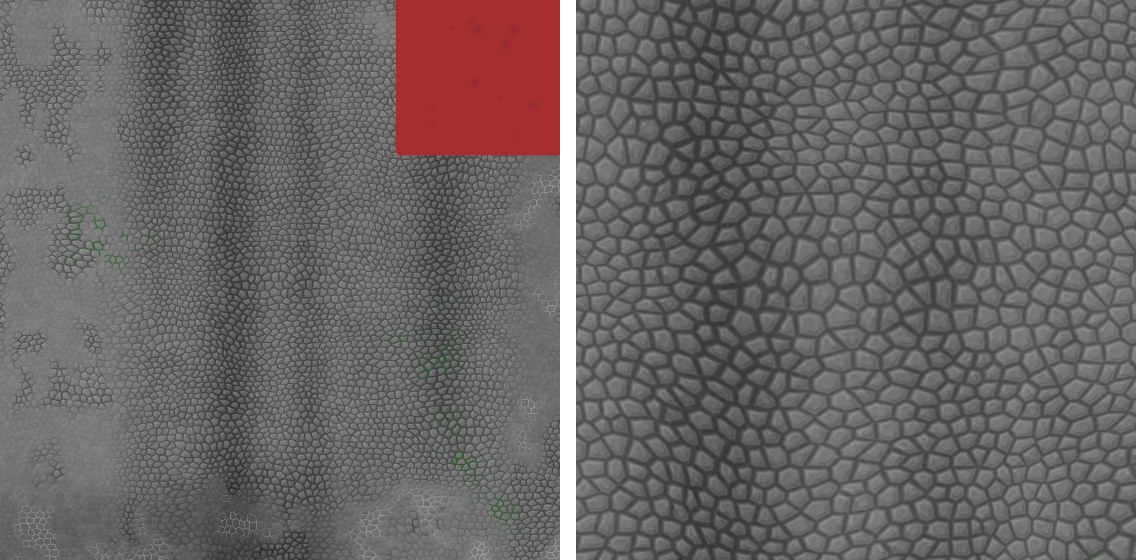
Left: the whole. Right: its middle third, enlarged.
This texture is drawn by a three.js fragment shader. Its source:

```glsl
// Grey reptile hide with a plain red panel in the upper right corner.
// Scales are jittered brick-row Voronoi cells; soft vertical bands set the tone
// and groove depth, and noise patches wear the hide smooth along its sides.
varying vec2 vUv;

const vec2 SCALE_COUNT = vec2(76.0, 90.0);
const float JITTER = 0.62;
const float EDGE_SOFTNESS = 0.10;
const float BODY_TONE = 0.465;
const float GROOVE_DEPTH = 0.15;
const float RIM_LIGHT = 0.07;
const float GRAIN = 0.035;
const vec3 MOSS = vec3(0.17, 0.37, 0.16);
const vec3 PANEL_RED = vec3(0.647, 0.184, 0.184);
const vec3 SMUDGE_RED = vec3(0.56, 0.16, 0.17);
const vec2 PANEL_CORNER = vec2(0.707, 0.7225);
const float PANEL_RADIUS = 0.008;

vec2 hash22(vec2 p) {
  vec3 q = fract(vec3(p.xyx) * vec3(0.1031, 0.1030, 0.0973));
  q += dot(q, q.yzx + 33.33);
  return fract((q.xx + q.yz) * q.zy);
}

float noise(vec2 p) {
  vec2 i = floor(p), f = fract(p);
  f = f * f * (3.0 - 2.0 * f);
  float low = mix(hash22(i).x, hash22(i + vec2(1.0, 0.0)).x, f.x);
  float high = mix(hash22(i + vec2(0.0, 1.0)).x, hash22(i + 1.0).x, f.x);
  return mix(low, high, f.y);
}

float fbm(vec2 p) {
  return 0.55 * noise(p) + 0.3 * noise(p * 2.1 + 7.0) + 0.15 * noise(p * 4.3 + 19.0);
}

float bump(float x, float center, float width) {
  float t = (x - center) / width;
  return exp(-t * t);
}

float spot(vec2 p, vec2 center, float radius) {
  vec2 d = (p - center) / radius;
  return exp(-dot(d, d));
}

// Centre of the scale in a brick-row cell
vec2 scaleSite(vec2 cell) {
  vec2 shift = vec2(0.5 * mod(cell.y, 2.0), 0.0);
  return cell + 0.5 + shift + JITTER * (hash22(cell + 50.0) - 0.5);
}

// xy: offset to the nearest centre, z: distance to the scale's border
vec3 scales(vec2 p) {
  vec2 base = floor(p), nearest = vec2(8.0);
  for (int j = -2; j <= 2; j++)
    for (int i = -2; i <= 2; i++) {
      vec2 d = scaleSite(base + vec2(float(i), float(j))) - p;
      if (dot(d, d) < dot(nearest, nearest)) nearest = d;
    }
  float border = 8.0;
  for (int j = -2; j <= 2; j++)
    for (int i = -2; i <= 2; i++) {
      vec2 d = scaleSite(base + vec2(float(i), float(j))) - p;
      vec2 gap = d - nearest;
      if (dot(gap, gap) > 0.0001)
        border = min(border, dot(0.5 * (d + nearest), normalize(gap)));
    }
  return vec3(nearest, border);
}

// Dark vertical folds
float folds(vec2 uv) {
  float x = uv.x + 0.025 * (noise(uv * vec2(3.0, 5.0)) - 0.5);
  float f = 0.9 * bump(x, 0.29, 0.045) * smoothstep(0.35, 0.95, uv.y);
  f += 0.95 * bump(x, 0.42, 0.045);
  f += 0.5 * bump(x, 0.55, 0.03);
  f += 0.8 * bump(x, 0.79, 0.05) * smoothstep(0.05, 0.4, uv.y);
  f += 0.7 * bump(x, 0.5, 0.15) * smoothstep(0.22, 0.0, uv.y);
  return min(f, 1.2);
}

vec3 hide(vec2 uv) {
  vec2 warp = vec2(noise(uv * 11.0), noise(uv * 11.0 + 31.0)) - 0.5;
  vec3 cell = scales(uv * SCALE_COUNT + 2.2 * warp);
  float fold = folds(uv);

  // Worn zones: sides and lower edge
  float leftSide = 1.0 - smoothstep(0.17, 0.28, uv.x + 0.04 * warp.x);
  float rightSide = smoothstep(0.87, 0.96, uv.x);
  float lowEdge = 1.0 - smoothstep(0.06, 0.19, uv.y + 0.08 * warp.y);
  float bald = spot(uv, vec2(0.68, 0.96), 0.04);
  float worn = max(max(leftSide, rightSide), max(0.7 * lowEdge, bald));
  float patches = smoothstep(0.52, 0.68, fbm(uv * vec2(17.0, 13.0) + 3.0));
  float depth = mix(1.0, 0.18 + 0.9 * patches, worn);

  // Body tone
  float tone = BODY_TONE - 0.085 * fold + 0.02 * leftSide + 0.03 * bald;
  tone -= 0.075 * lowEdge * smoothstep(0.45, 0.0, abs(uv.x - 0.25));
  tone -= 0.05 * spot(uv, vec2(0.0), 0.2) + 0.03 * rightSide;
  tone += 0.05 * (fbm(uv * 6.0) - 0.5) + 0.03 * (hash22(floor(cell.xy + uv * SCALE_COUNT)).x - 0.5);

  // Grooves, lit rims and pale cracks
  float width = 0.07 + 0.06 * fold + 0.05 * noise(uv * 38.0);
  float groove = 1.0 - smoothstep(width - EDGE_SOFTNESS, width + EDGE_SOFTNESS, cell.z);
  float rim = bump(cell.z, width + 0.13, 0.07) * dot(normalize(cell.xy + 0.0001), vec2(0.6, -0.8));
  float pale = max(lowEdge, rightSide) * smoothstep(0.5, 0.72, fbm(uv * 15.0 + 60.0));
  tone += RIM_LIGHT * rim * depth - GROOVE_DEPTH * groove * depth * (1.0 - pale);
  tone += 0.17 * pale * (1.0 - smoothstep(0.0, 0.13, cell.z));
  tone += GRAIN * (noise(uv * 420.0) - 0.5);

  // Moss caught in a few grooves
  float moss = spot(uv, vec2(0.18, 0.57), 0.07) + spot(uv, vec2(0.82, 0.18), 0.05);
  moss += spot(uv, vec2(0.89, 0.08), 0.035) + 0.5 * spot(uv, vec2(0.76, 0.36), 0.1);
  moss *= groove * smoothstep(0.48, 0.66, noise(uv * 45.0 + 9.0));
  return mix(vec3(tone), MOSS, clamp(0.85 * moss, 0.0, 1.0));
}

// Flat red with sparse faint smudges
vec3 panel(vec2 uv) {
  float smudge = 0.0;
  for (int i = 0; i < 11; i++) {
    vec2 h = hash22(vec2(float(i) * 7.3, 4.1));
    vec2 center = PANEL_CORNER + vec2(0.03) + 0.22 * h;
    float ragged = 0.6 + 0.9 * noise(uv * 130.0);
    smudge += spot(uv, center, (0.003 + 0.006 * fract(h.x * 13.0)) * ragged);
  }
  return mix(PANEL_RED, SMUDGE_RED, min(0.7 * smudge, 0.7));
}

void main() {
  vec2 inset = PANEL_CORNER + PANEL_RADIUS - vUv;
  float edge = length(max(inset, 0.0)) + min(max(inset.x, inset.y), 0.0) - PANEL_RADIUS;
  float cover = 1.0 - smoothstep(-0.001, 0.001, edge);
  gl_FragColor = vec4(mix(hide(vUv), panel(vUv), cover), 1.0);
}
```
